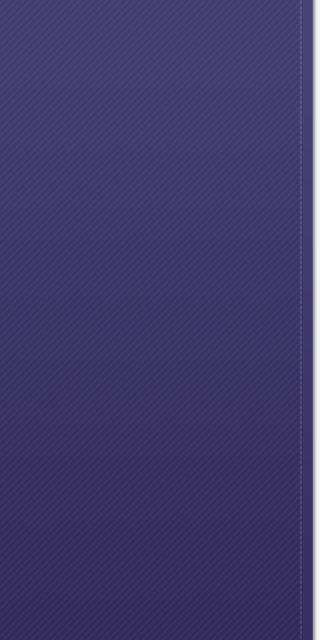
This pattern is drawn by a WebGL 1 fragment shader. Its source:

```glsl
precision highp float;
// Indigo cloth panel with fine rising diagonal ribs over a vertical gradient.
// A dashed stitch separates a plain hem on the right, whose edge casts a
// soft grey shadow on white. Lengths are fractions of the canvas width.
uniform vec2 u_resolution;

float hash(vec2 p) {
  return fract(sin(dot(p, vec2(127.1, 311.7))) * 43758.5453);
}

// Coverage of a band of given half width at signed distance d.
float band(float d, float halfWidth, float pixel) {
  return 1.0 - smoothstep(halfWidth - 0.5 * pixel, halfWidth + 0.5 * pixel, abs(d));
}

// Diagonal ribs: 46 repeats across the width, from -1 (groove) to 1 (crest).
float ribs(vec2 p, float pixel) {
  float phase = fract((p.x - p.y) * 46.0) - 0.5;
  float soft = 0.12 + 46.0 * pixel * 0.5;
  return 1.0 - 2.0 * smoothstep(0.25 - soft, 0.25 + soft, abs(phase));
}

void main() {
  float pixel = 1.0 / u_resolution.x;
  vec2 p = gl_FragCoord.xy * pixel;
  float height = gl_FragCoord.y / u_resolution.y;

  // Vertical gradient, a little steeper around the middle
  float light = mix(height, smoothstep(0.0, 1.0, height), 0.4);
  vec3 cloth = mix(vec3(0.205, 0.175, 0.365), vec3(0.272, 0.252, 0.450), light);

  // Ribbed panel with faint grain
  float grain = hash(floor(p * 256.0)) - 0.5;
  vec3 color = cloth + vec3(0.013, 0.014, 0.014) * ribs(p, pixel) + 0.006 * grain;

  // Plain hem
  float hem = smoothstep(-0.5 * pixel, 0.5 * pixel, p.x - 0.941);
  color = mix(color, cloth + vec3(0.012, 0.008, 0.016), hem);

  // Dashed stitch, 128 dashes down, with a thin crease beside it
  color *= 1.0 - 0.10 * band(p.x - 0.9445, 0.0018, pixel);
  float dash = band((fract(p.y * 64.0) - 0.5) / 64.0, 0.0052, pixel);
  float stitch = band(p.x - 0.9405, 0.0017, pixel) * mix(0.25, 0.8, dash);
  color = mix(color, cloth + vec3(0.19, 0.19, 0.24), stitch);

  // Shadow fading to white beyond the hem
  float beyond = p.x - 0.977;
  vec3 backdrop = mix(vec3(0.52, 0.52, 0.54), vec3(0.96, 0.96, 0.97),
                      smoothstep(-0.003, 0.016, beyond));
  color = mix(color, backdrop, smoothstep(-0.5 * pixel, 0.5 * pixel, beyond));

  gl_FragColor = vec4(color, 1.0);
}
```
